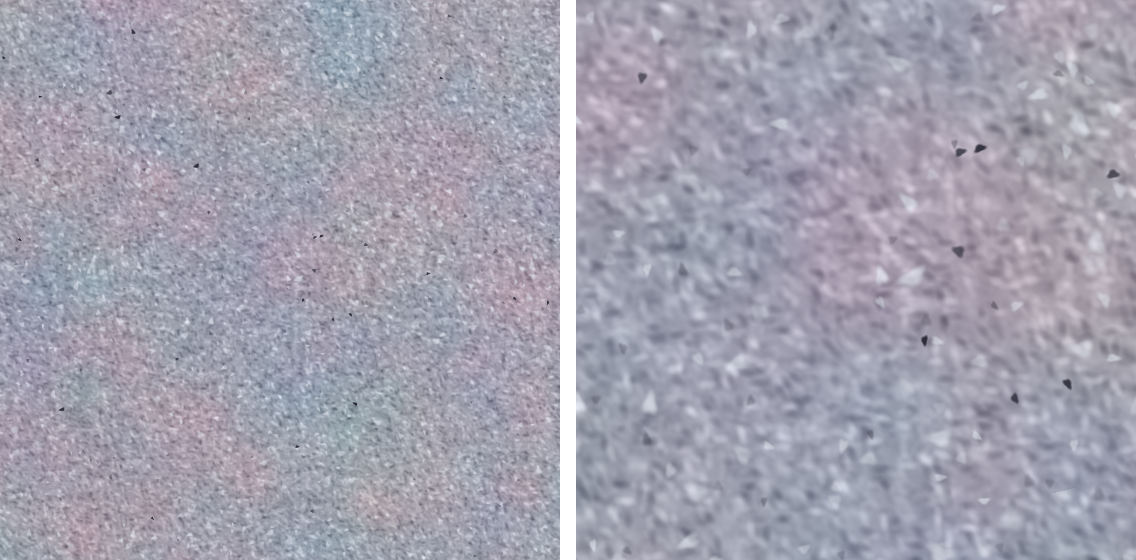
Left: the whole. Right: its middle third, enlarged.
This texture is drawn by a Shadertoy shader. Its source:

```glsl
// Fine grey-lilac stone: soft slanted grains over faint pink and blue stains,
// with scattered pale chips and a few dark specks.
// Grains and stains are sums of random oval blobs; chips and specks are cellular.

const vec3 STONE = vec3(0.632, 0.627, 0.680);
const vec3 CHIP  = vec3(0.845, 0.865, 0.900);
const vec3 SPECK = vec3(0.130, 0.130, 0.180);
const vec3 PINK_SHIFT = vec3(0.042, -0.014, -0.006);
const vec3 BLUE_SHIFT = vec3(-0.036, -0.012, 0.010);
const float GRAIN_ANGLE = -0.65;

// Three random values in 0..1 for one cell
vec3 hash3(vec2 cell, float seed) {
    vec3 p = fract(vec3(cell.xyx + seed * 17.3) * vec3(0.1031, 0.1030, 0.0973));
    p += dot(p, p.yxz + 33.33);
    return fract((p.xxy + p.yzz) * p.zyx);
}

vec2 rotate(vec2 p, float angle) {
    float c = cos(angle), s = sin(angle);
    return vec2(c * p.x + s * p.y, c * p.y - s * p.x);
}

// Signed noise: each cell adds one light or dark oval blob
float blobNoise(vec2 uv, float scale, float thickness, float spread, float seed) {
    vec2 p = uv * scale;
    vec2 base = floor(p);
    float sum = 0.0;
    for (int y = -1; y <= 1; y++) {
        for (int x = -1; x <= 1; x++) {
            vec2 cell = base + vec2(x, y);
            vec3 place = hash3(cell, seed);
            float turn = hash3(cell, seed + 5.0).x - 0.5;
            vec2 q = rotate(p - cell - place.xy, GRAIN_ANGLE + spread * turn);
            q.y /= thickness;
            float falloff = max(0.0, 1.0 - dot(q, q));
            sum += (2.0 * place.z - 1.0) * falloff * falloff;
        }
    }
    return sum;
}

// Coverage of scattered uneven chips, with radii given in cells
float chips(vec2 uv, float scale, float chance, vec2 radii, float softness, float seed) {
    vec2 p = uv * scale;
    vec2 base = floor(p);
    float cover = 0.0;
    for (int y = -1; y <= 1; y++) {
        for (int x = -1; x <= 1; x++) {
            vec2 cell = base + vec2(x, y);
            vec3 place = hash3(cell, seed);
            vec3 look = hash3(cell, seed + 9.0);
            vec2 q = rotate(p - cell - place.xy, GRAIN_ANGLE + 2.4 * (look.x - 0.5));
            q.y *= 1.0 + 0.8 * look.y;
            float wobble = 1.0 + 0.18 * sin(3.0 * atan(q.y, q.x + 1e-5) + 6.28 * look.z);
            float radius = mix(radii.x, radii.y, look.z * look.z) * wobble;
            float shape = 1.0 - smoothstep(1.0 - softness, 1.0 + softness, length(q) / radius);
            float present = step(place.z, chance);
            cover = max(cover, present * shape * mix(0.45, 1.0, look.y));
        }
    }
    return cover;
}

void mainImage(out vec4 fragColor, in vec2 fragCoord) {
    vec2 uv = fragCoord / iResolution.y;

    // Broad stains in tint and brightness
    float pink = blobNoise(uv, 5.0, 0.7, 2.0, 1.0) + 0.6 * blobNoise(uv, 13.0, 0.7, 3.0, 2.0);
    float blue = blobNoise(uv, 4.0, 0.8, 2.0, 3.0) + 0.5 * blobNoise(uv, 11.0, 0.7, 3.0, 4.0);
    float shade = 0.012 * (uv.x + uv.y - 1.0);
    vec3 color = STONE + shade + PINK_SHIFT * pink + BLUE_SHIFT * blue;

    // Slanted grains at three sizes
    float grain = 0.120 * blobNoise(uv, 132.0, 0.52, 1.8, 6.0)
                + 0.085 * blobNoise(uv, 84.0, 0.50, 1.5, 7.0)
                + 0.045 * blobNoise(uv, 190.0, 0.65, 3.0, 8.0);
    color += grain * vec3(1.0, 1.0, 0.96);

    // Pale chips gather in loose clusters
    float cluster = clamp(0.27 + 0.30 * blobNoise(uv, 6.0, 0.8, 3.0, 10.0), 0.06, 0.6);
    float pale = chips(uv, 56.0, cluster, vec2(0.17, 0.42), 0.45, 11.0);
    color = mix(color, CHIP + 0.5 * grain, 0.72 * pale);

    // Sparse dark specks, and smaller fainter pits
    float specks = chips(uv, 16.0, 0.16, vec2(0.045, 0.085), 0.40, 13.0);
    float pits = chips(uv, 48.0, 0.07, vec2(0.12, 0.20), 0.50, 14.0);
    color = mix(color, SPECK, max(0.95 * specks, 0.38 * pits));

    fragColor = vec4(clamp(color, 0.0, 1.0), 1.0);
}
```
